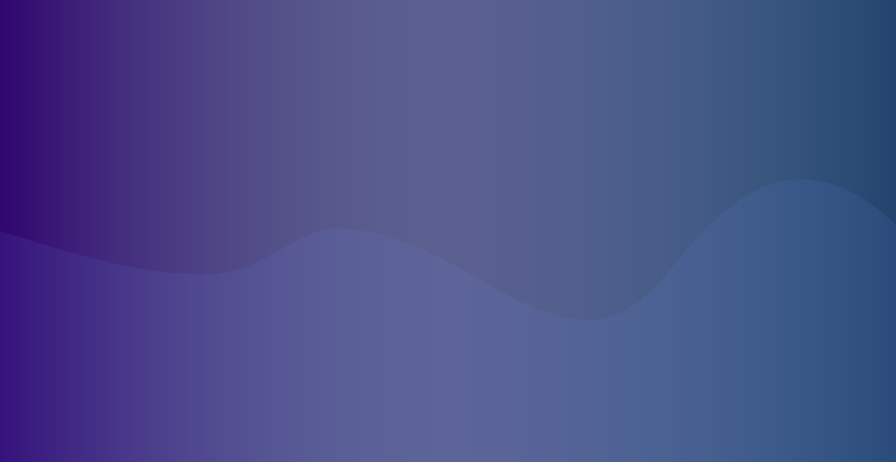
A WebGL 1 fragment shader for this background:

```glsl
precision highp float;

uniform vec2 u_resolution;

const vec3 INDIGO = vec3(0.19, 0.02, 0.435);
const vec3 SLATE = vec3(0.357, 0.374, 0.561);
const vec3 NAVY = vec3(0.14, 0.265, 0.432);
const vec3 WAVE_TINT = vec3(0.41, 0.54, 0.95);
const float WAVE_ALPHA = 0.1;

// Cubic between two knots, each holding position, height and slope
float hermite(vec3 a, vec3 b, float x) {
  float span = b.x - a.x;
  float t = (x - a.x) / span;
  float s = 1.0 - t;
  float rise = t * t * (3.0 - 2.0 * t);
  return mix(a.y, b.y, rise) + span * t * s * (a.z * s - b.z * t);
}

// Replaces the height once x has passed the first knot
float extend(float height, vec3 a, vec3 b, float x) {
  return x < a.x ? height : hermite(a, b, x);
}

// Height of the wave crest across the canvas
float waveHeight(float x) {
  vec3 start = vec3(0.0, 0.5, -0.6);
  vec3 leftDip = vec3(0.228, 0.406, 0.0);
  vec3 leftRise = vec3(0.3, 0.445, 1.1);
  vec3 leftCrest = vec3(0.374, 0.505, 0.0);
  vec3 middleFall = vec3(0.521, 0.411, -1.12);
  vec3 rightDip = vec3(0.6575, 0.307, 0.0);
  vec3 rightRise = vec3(0.75, 0.421, 2.5);
  vec3 rightCrest = vec3(0.892, 0.612, 0.0);
  vec3 finish = vec3(1.0, 0.513, -1.9);

  float h = hermite(start, leftDip, x);
  h = extend(h, leftDip, leftRise, x);
  h = extend(h, leftRise, leftCrest, x);
  h = extend(h, leftCrest, middleFall, x);
  h = extend(h, middleFall, rightDip, x);
  h = extend(h, rightDip, rightRise, x);
  h = extend(h, rightRise, rightCrest, x);
  return extend(h, rightCrest, finish, x);
}

// Horizontal blend that eases into slate, then falls off per channel
vec3 backdrop(float x) {
  float leftEase = pow(max(1.0 - 2.0 * x, 0.0), 1.85);
  vec3 rightEase = pow(vec3(max(2.0 * x - 1.0, 0.0)), vec3(1.4, 3.0, 2.0));
  return mix(mix(SLATE, INDIGO, leftEase), NAVY, rightEase);
}

// Coverage below the crest, softened over about one pixel
float waveMask(vec2 uv, vec2 pixel) {
  float height = waveHeight(uv.x);
  float slope = (waveHeight(uv.x + pixel.x) - height) / pixel.y;
  float distanceInPixels = (height - uv.y) / (pixel.y * sqrt(1.0 + slope * slope));
  return clamp(distanceInPixels + 0.5, 0.0, 1.0);
}

void main() {
  vec2 pixel = 1.0 / u_resolution;
  vec2 uv = gl_FragCoord.xy * pixel;
  vec3 color = backdrop(uv.x);
  color = mix(color, WAVE_TINT, WAVE_ALPHA * waveMask(uv, pixel));
  gl_FragColor = vec4(color, 1.0);
}
```
